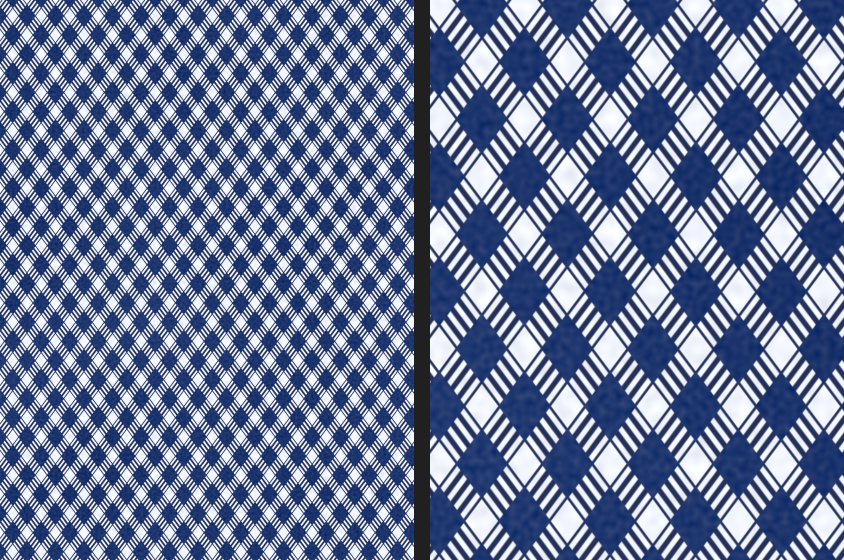
Left, the full canvas; right, a detail of the centre.
Reproduce this pattern procedurally as a WebGL 1 fragment shader.

```glsl
precision highp float;

uniform vec2 u_resolution;

vec2 hashGradient(vec2 cell) {
  vec2 h = vec2(dot(cell, vec2(127.1, 311.7)), dot(cell, vec2(269.5, 183.3)));
  return 2.0 * fract(sin(h) * 4375.85) - 1.0;
}

float gradientNoise(vec2 p) {
  vec2 i = floor(p);
  vec2 f = fract(p);
  vec2 u = f * f * f * (f * (f * 6.0 - 15.0) + 10.0);
  float low = mix(dot(hashGradient(i), f),
                  dot(hashGradient(i + vec2(1.0, 0.0)), f - vec2(1.0, 0.0)), u.x);
  float high = mix(dot(hashGradient(i + vec2(0.0, 1.0)), f - vec2(0.0, 1.0)),
                   dot(hashGradient(i + 1.0), f - 1.0), u.x);
  return mix(low, high, u.y);
}

// Signed distance along a repeat, zero in the middle of the blue
float fromBlue(float t) {
  return fract(t + 0.5) - 0.5;
}

float whiteBand(float t) {
  return smoothstep(0.295, 0.32, abs(fromBlue(t)));
}

// Four white strokes beside each blue diamond, parted by dark gaps
float strokes(float t) {
  return smoothstep(0.2, 0.8, 0.5 - 0.5 * cos(6.2832 * 6.5 * fromBlue(t)));
}

vec3 weave(vec2 p) {
  vec2 q = p * vec2(19.64, 14.63) + vec2(0.314, 0.10);
  q += 0.012 * vec2(gradientNoise(p * 9.0), gradientNoise(p * 9.0 + 40.0));

  // Diagonal thread coordinates
  float a = q.x + q.y;
  float b = q.x - q.y;
  float bandA = whiteBand(a);
  float bandB = whiteBand(b);

  // White crossings and hatched bands around the solid diamonds
  float crossing = bandA * bandB;
  float hatch = bandA * (1.0 - bandB) * strokes(b) + bandB * (1.0 - bandA) * strokes(a);
  float solid = (1.0 - bandA) * (1.0 - bandB);

  // Flecked dye and uneven thread brightness
  float fleck = gradientNoise(p * 210.0);
  float fade = gradientNoise(p * 4.0 + 15.0);
  vec3 blue = vec3(0.11, 0.205, 0.425) + vec3(0.14, 0.10, 0.06) * fleck + 0.04 * fade;
  vec3 ground = mix(vec3(0.14, 0.19, 0.34), blue, solid);
  vec3 white = vec3(0.95, 0.965, 1.0) * (1.0 + 0.1 * gradientNoise(p * 120.0 + 7.0));
  return mix(ground, white, clamp(crossing + hatch, 0.0, 1.0));
}

void main() {
  // Average a 4 by 4 grid inside each pixel
  vec3 color = vec3(0.0);
  for (int y = 0; y < 4; y++) {
    for (int x = 0; x < 4; x++) {
      vec2 offset = (vec2(float(x), float(y)) - 1.5) / 4.0;
      color += weave((gl_FragCoord.xy + offset - 0.5 * u_resolution) / u_resolution.y);
    }
  }
  gl_FragColor = vec4(color / 16.0, 1.0);
}
```
